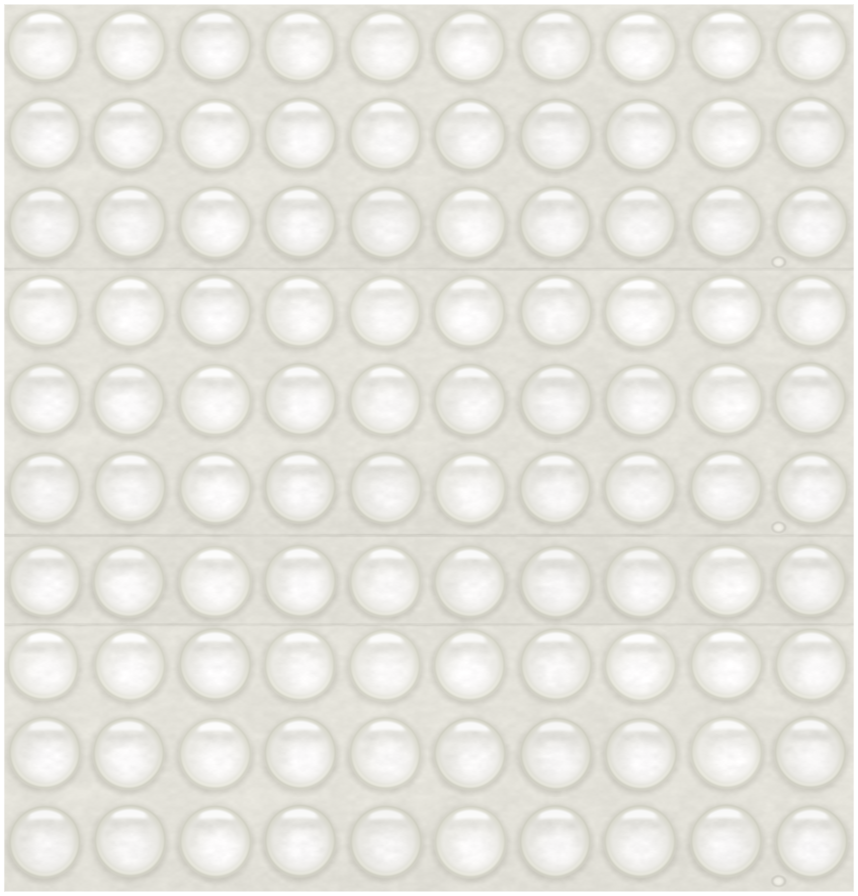
Write a WebGL 1 fragment shader that draws this pattern.

```glsl
precision highp float;
// Ten by ten clear domed bumpers on a sheet of off-white backing paper.
// Each cell shades one dome from its radius, a window highlight and a low glow;
// the sheet is laid in strips of three rows, so seams and wear recur per strip.
uniform vec2 u_resolution;

float hash(vec2 p) {
  vec3 q = fract(vec3(p.xyx) * 0.1031);
  q += dot(q, q.yzx + 33.33);
  return fract((q.x + q.y) * q.z);
}

float noise(vec2 p) {
  vec2 i = floor(p), f = fract(p);
  f = f * f * (3.0 - 2.0 * f);
  return mix(mix(hash(i), hash(i + vec2(1.0, 0.0)), f.x),
             mix(hash(i + vec2(0.0, 1.0)), hash(i + 1.0), f.x), f.y);
}

float fbm(vec2 p) {
  float sum = 0.0, gain = 0.5;
  for (int i = 0; i < 4; i++) {
    sum += gain * noise(p);
    p = p * 2.03 + 17.1;
    gain *= 0.5;
  }
  return sum;
}

// Falls smoothly from 1 at a to 0 at b
float fall(float a, float b, float x) { return 1.0 - smoothstep(a, b, x); }

// Row position inside the strip that covers grid height y
float stripRow(float y) {
  if (y < 3.03) return y;
  if (y < 6.04) return y - 3.0;
  if (y < 7.05) return y - 5.055;
  return y - 7.0;
}

vec3 paperColor(vec2 sheet, float y) {
  vec3 c = vec3(0.893, 0.886, 0.853);
  c += 0.035 * (fbm(sheet * 3.0) - 0.47) + 0.05 * (fbm(sheet * vec2(10.0, 16.0)) - 0.47);
  c -= 0.012 * smoothstep(2.0, 3.0, sheet.y);
  c -= 0.012 * step(6.04, y) * step(y, 7.05);
  // Strip seams, partly worn away
  float seam = min(abs(y - 3.03), min(abs(y - 6.04), abs(y - 7.05)));
  c -= 0.045 * fall(0.006, 0.028, seam) * (0.4 + noise(vec2(sheet.x * 2.0, y)));
  // Small trapped bubble near the strip corner
  float bubble = length((sheet - vec2(9.12, 2.95)) * vec2(1.0, 1.3));
  c += 0.06 * fall(0.02, 0.07, bubble) - 0.06 * fall(0.0, 0.03, abs(bubble - 0.075));
  return c;
}

// d is the place in the dome, y down, with its edge at radius 1
vec3 domeColor(vec2 d, vec2 sheet, vec2 id) {
  float r = length(d);
  float lean = hash(id + 5.0) - 0.5;
  float cloud = fbm(sheet * vec2(9.0, 15.0) + id * 3.0);

  // Body, greenish rim and the lighter lip inside it
  vec3 c = mix(vec3(0.925, 0.92, 0.90), vec3(0.865, 0.863, 0.815), smoothstep(0.72, 0.97, r));
  c += 0.035 * fall(0.0, 0.07, abs(r - 0.9)) * smoothstep(-0.3, 0.7, d.y);
  c -= 0.03 * fall(0.0, 0.06, abs(r - 0.97));

  // Light gathered in the lower middle
  float glow = fall(0.2, 0.85, length((d - vec2(0.06 + 0.2 * lean, 0.22)) * vec2(1.0, 1.05)));
  c = mix(c, vec3(0.99, 0.985, 0.985), glow * (0.85 + 0.25 * hash(id + 9.0)));
  c += 0.07 * (cloud - 0.47) * fall(0.55, 0.9, r);

  // Grey band under the highlight, then the window highlight itself
  c -= 0.03 * fall(0.0, 0.22, abs(d.y + 0.46)) * fall(0.45, 0.85, abs(d.x));
  float x = d.x - 0.16 * lean;
  float window = fall(0.82, 0.92, r) * fall(-0.7, -0.57, d.y - 0.12 * x * x)
               * fall(0.36, 0.58, abs(x));
  c = mix(c, vec3(0.995), window * (0.75 + 0.25 * hash(id + 2.0)));
  return c - 0.018 * hash(id + 13.0);
}

void main() {
  vec2 uv = gl_FragCoord.xy / u_resolution;
  vec2 grid = (vec2(uv.x, 1.0 - uv.y) - vec2(0.0019, 0.0014)) / vec2(0.0993, 0.0987);
  vec2 sheet = vec2(grid.x, stripRow(grid.y));
  vec2 id = clamp(floor(sheet), vec2(0.0), vec2(9.0, 2.0));

  // Dome space, with slight placement and outline errors
  vec2 d = (sheet - id - 0.5) * vec2(2.36, 2.43);
  d -= 0.05 * (vec2(hash(id), hash(id + 31.0)) - 0.5);
  d *= 1.0 + 0.03 * (noise(d * 1.5 + id * 7.0) - 0.5);
  float r = length(d);

  // Paper with a soft shadow, heavier at the lower sides
  vec3 color = paperColor(sheet, grid.y);
  float shade = fall(0.92, 1.2, length(d - vec2(-0.01, 0.05)));
  color -= vec3(0.085, 0.087, 0.09) * shade * (0.75 + 0.25 * smoothstep(-0.8, 0.6, d.y));

  float soft = 0.025 + 15.0 / u_resolution.y;
  color = mix(color, domeColor(d, sheet, id), fall(1.0 - soft, 1.0 + soft, r));

  // White margin around the sheet
  vec2 inset = 0.5 - abs(uv - 0.5);
  float edge = 1.0 / u_resolution.y;
  color = mix(vec3(1.0), color, smoothstep(0.005 - edge, 0.005 + edge, min(inset.x, inset.y)));
  gl_FragColor = vec4(clamp(color, 0.0, 1.0), 1.0);
}
```
